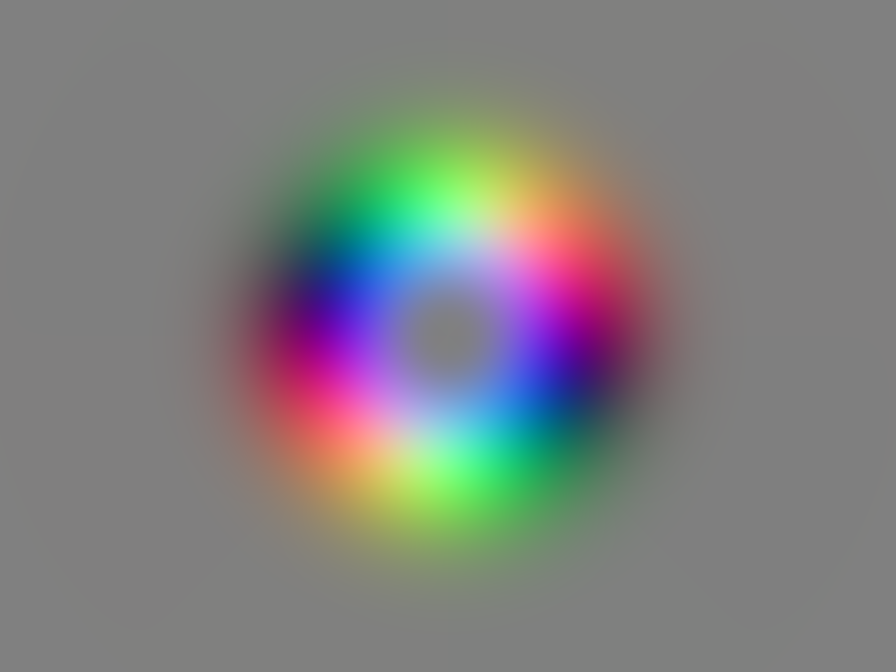
Give the GLSL for this background, as a Shadertoy shader.

```glsl
// A soft glowing ring on grey whose hue turns twice around the centre.

const float RING_RADIUS = 0.196;  // in canvas heights
const float STRENGTH = 0.5;       // channel swing at the crest
const vec3 GREY = vec3(0.5);

// Smooth bump: 0 at the centre, 1 at s = 1, fading outside.
float ringEnvelope(float s) {
    float u = s * s;
    return u * u * exp(2.0 * (1.0 - u));
}

// Sine and cosine of twice the polar angle of p.
vec2 doubleAngle(vec2 p) {
    return vec2(2.0 * p.x * p.y, p.x * p.x - p.y * p.y) / max(dot(p, p), 1e-6);
}

// Blue gain: positive inside the ring, negative outside.
float radialTint(float s) {
    return 2.2 * (1.05 / max(s, 1e-3) - 1.0);
}

// Red and green follow the angle, blue follows the radius.
vec3 ringColour(vec2 p, float radius) {
    float s = length(p) / radius;
    vec2 turn = doubleAngle(p);
    vec3 swing = vec3(turn.x, -turn.y, radialTint(s));
    return GREY + STRENGTH * ringEnvelope(s) * swing;
}

void mainImage(out vec4 fragColor, in vec2 fragCoord) {
    // Centred coordinates, one unit per canvas height
    vec2 p = (fragCoord - 0.5 * iResolution.xy) / iResolution.y;
    vec3 colour = ringColour(p, RING_RADIUS);
    fragColor = vec4(clamp(colour, 0.0, 1.0), 1.0);
}
```
